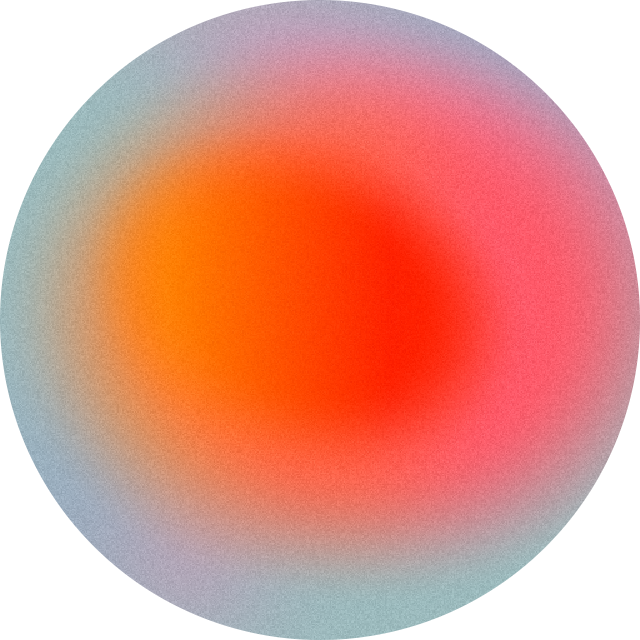
Give the GLSL for this background, as a WebGL 1 fragment shader.

```glsl
precision highp float;
// A grainy disc on white: an orange-to-red core glowing through rose into cool grey.

uniform vec2 u_resolution;

const vec3 PAPER = vec3(1.0);
const vec3 TEAL = vec3(0.61, 0.73, 0.74);
const vec3 BLUE = vec3(0.60, 0.67, 0.75);
const vec3 MAUVE = vec3(0.74, 0.63, 0.71);
const vec3 PINK = vec3(0.90, 0.54, 0.71);
const vec3 AMBER = vec3(1.0, 0.50, 0.17);
const vec3 CORAL = vec3(1.0, 0.39, 0.28);
const vec3 ROSE = vec3(1.0, 0.35, 0.41);
const vec3 ORANGE = vec3(1.0, 0.51, 0.0);
const vec3 RED = vec3(1.0, 0.13, 0.0);

const vec2 DISC_CENTER = vec2(0.5);
const float DISC_RADIUS = 0.5;

const vec2 HALO_CENTER = vec2(0.56, 0.512);
const vec2 HALO_RADII = vec2(0.423, 0.341);
const vec2 HALO_FADE = vec2(0.68, 1.36);

const vec2 CORE_CENTER = vec2(0.475, 0.531);
const vec2 CORE_RADII = vec2(0.254, 0.189);
const vec2 CORE_FADE = vec2(0.70, 1.45);
const float CORE_TILT = -0.35;

const vec2 PINK_CENTER = vec2(0.651, 0.805);
const vec2 PINK_RADII = vec2(0.34, 0.125);
const float PINK_TILT = -0.42;

const float GRAIN_CELLS = 512.0;
const float GRAIN_STRENGTH = 0.05;

float hash(vec2 p) {
  vec3 q = fract(vec3(p.xyx) * 0.1031);
  q += dot(q, q.yzx + 33.33);
  return fract((q.x + q.y) * q.z);
}

// Distance in units of a tilted ellipse: 1.0 lies on its outline.
float ellipse(vec2 p, vec2 center, vec2 radii, float tilt) {
  vec2 axis = vec2(cos(tilt), sin(tilt));
  vec2 d = p - center;
  return length(vec2(dot(d, axis), dot(d, vec2(-axis.y, axis.x))) / radii);
}

float glow(float d) {
  return exp(-d * d);
}

float fade(vec2 range, float d) {
  return 1.0 - smoothstep(range.x, range.y, d);
}

// Cool rim with blue, mauve and pink tints.
vec3 rimColor(vec2 p) {
  vec3 color = mix(TEAL, BLUE, glow(length(p - vec2(0.12, 0.19)) / 0.24) * 0.8);
  color = mix(color, BLUE, glow(length(p - vec2(0.85, 0.90)) / 0.36));
  color = mix(color, MAUVE, glow(length(p - vec2(0.30, 0.14)) / 0.14) * 0.7);
  float pink = glow(ellipse(p, PINK_CENTER, PINK_RADII, PINK_TILT));
  return mix(color, PINK, pink * 0.9);
}

void main() {
  float side = min(u_resolution.x, u_resolution.y);
  vec2 p = (gl_FragCoord.xy - 0.5 * u_resolution) / side + 0.5;

  // Wide halo, amber on the left and rose on the right.
  vec3 haloColor = mix(AMBER, CORAL, smoothstep(0.16, 0.52, p.x));
  haloColor = mix(haloColor, ROSE, smoothstep(0.48, 0.80, p.x));
  float halo = fade(HALO_FADE, ellipse(p, HALO_CENTER, HALO_RADII, 0.0));
  vec3 color = mix(rimColor(p), haloColor, halo);

  // Saturated core.
  vec3 coreColor = mix(ORANGE, RED, clamp((p.x - 0.26) / 0.35, 0.0, 1.0));
  float core = fade(CORE_FADE, ellipse(p, CORE_CENTER, CORE_RADII, CORE_TILT));
  color = mix(color, coreColor, core);

  // Fine grain.
  vec2 cell = floor(p * GRAIN_CELLS);
  float grain = hash(cell) + hash(cell + 71.0) - 1.0;
  color += grain * GRAIN_STRENGTH * (1.0 - 0.4 * core);

  // Disc outline.
  float edge = length(p - DISC_CENTER) - DISC_RADIUS;
  float disc = clamp(0.5 - edge * side, 0.0, 1.0);
  gl_FragColor = vec4(mix(PAPER, clamp(color, 0.0, 1.0), disc), 1.0);
}
```
